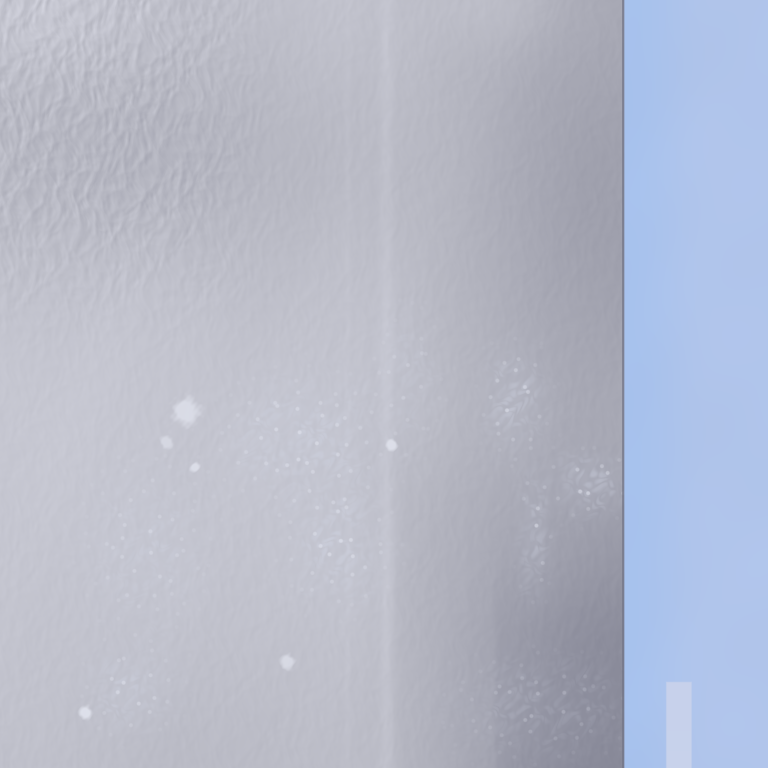
This texture is drawn by a WebGL 1 fragment shader. Its source:

```glsl
precision highp float;
// A brushed, scuffed pale grey wall beside a flat blue panel with a short bar.
// Broad smooth gradients set the shading; cellular noise lit from one side
// gives the plaster relief, and masked cells give the scuffs and flecks.

uniform vec2 u_resolution;

const float WALL_EDGE = 0.8125;
const float SEAM_WIDTH = 0.0022;
const float WALL_LIGHT = 0.755;
const vec3 PANEL_LEFT = vec3(0.655, 0.76, 0.93);
const vec3 PANEL_RIGHT = vec3(0.69, 0.77, 0.92);
const vec3 BAR_COLOR = vec3(0.78, 0.82, 0.92);
const vec3 SCUFF_COLOR = vec3(0.82, 0.84, 0.90);
const vec3 FLECK_COLOR = vec3(0.88, 0.89, 0.93);
const vec3 SEAM_COLOR = vec3(0.44, 0.45, 0.52);
const vec2 RELIEF_SCALE = vec2(72.0, 40.0);
const vec2 RELIEF_LIGHT = vec2(0.0035, -0.0025);
const float RELIEF_DEPTH = 0.085;

vec2 hash2(vec2 p) {
  return fract(sin(vec2(dot(p, vec2(127.1, 311.7)), dot(p, vec2(269.5, 183.3)))) * 4375.85);
}

// Distance to the nearest scattered point, one point per unit cell
float cellDistance(vec2 p) {
  vec2 cell = floor(p);
  float nearest = 4.0;
  for (int j = -1; j <= 1; j++) {
    for (int i = -1; i <= 1; i++) {
      vec2 id = cell + vec2(float(i), float(j));
      vec2 d = id + hash2(id) - p;
      nearest = min(nearest, dot(d, d));
    }
  }
  return sqrt(nearest);
}

// Layered sines: soft irregular drift in about -1..1
float drift(vec2 p) {
  return 0.5 * sin(p.x + 1.7 * sin(p.y * 0.8))
       + 0.3 * sin(p.y * 1.9 + 1.3 * sin(p.x * 1.4))
       + 0.2 * sin(p.x * 3.1 - p.y * 2.7);
}

float relief(vec2 p) {
  vec2 warped = p + 0.007 * vec2(drift(p * 45.0), drift(p.yx * 38.0 + 3.0));
  return cellDistance(warped * RELIEF_SCALE)
       + 0.45 * cellDistance(warped * RELIEF_SCALE * 1.9 + 7.0);
}

// Soft elliptical spot
float glow(vec2 p, vec2 center, vec2 radius) {
  vec2 d = (p - center) / radius;
  return exp(-dot(d, d));
}

// Small pale chip with a ragged rim
float fleck(vec2 p, vec2 center, float radius) {
  float ragged = radius * (1.0 + 0.25 * drift(p * 240.0));
  return 1.0 - smoothstep(ragged * 0.5, ragged * 1.2, length(p - center));
}

float wallLight(vec2 p) {
  float light = WALL_LIGHT + 0.018 * glow(p, vec2(0.08, 0.42), vec2(0.28, 0.3));
  light -= 0.10 * smoothstep(0.42, 0.82, p.x);
  light -= 0.055 * glow(p, vec2(0.2, 0.80), vec2(0.28, 0.15));
  light += 0.025 * glow(p, vec2(0.05, 0.97), vec2(0.12, 0.06));
  light += 0.045 * glow(p, vec2(0.65, 1.0), vec2(0.09, 0.07));
  light -= 0.03 * glow(p, vec2(0.8, 0.72), vec2(0.16, 0.2));
  light -= 0.025 * glow(p, vec2(0.3, 0.0), vec2(0.3, 0.16));
  light -= 0.085 * smoothstep(0.48, 0.8, p.x) * (1.0 - smoothstep(0.08, 0.46, p.y));
  // Overlapping vertical tone steps and pale streaks
  light -= 0.016 * smoothstep(0.508, 0.525, p.x) * (1.0 - smoothstep(0.3, 0.48, p.y));
  light -= 0.022 * smoothstep(0.64, 0.65, p.x) * (1.0 - smoothstep(0.15, 0.3, p.y));
  light += 0.024 * glow(p, vec2(0.503, p.y), vec2(0.008, 1.0));
  light += 0.009 * glow(p, vec2(0.453, p.y), vec2(0.004, 1.0));
  return light + 0.006 * drift(p * vec2(17.0, 8.0));
}

// Where scuffing gathers on the wall
float scuffArea(vec2 p) {
  float area = glow(p, vec2(0.39, 0.43), vec2(0.09, 0.07));
  area += glow(p, vec2(0.44, 0.29), vec2(0.06, 0.07));
  area += glow(p, vec2(0.67, 0.48), vec2(0.035, 0.06));
  area += glow(p, vec2(0.695, 0.30), vec2(0.018, 0.06));
  area += glow(p, vec2(0.77, 0.37), vec2(0.05, 0.035));
  area += 0.7 * glow(p, vec2(0.19, 0.29), vec2(0.07, 0.1));
  area += 0.9 * glow(p, vec2(0.17, 0.10), vec2(0.05, 0.05));
  area += 0.5 * glow(p, vec2(0.70, 0.08), vec2(0.1, 0.06));
  return min(area + 0.5 * glow(p, vec2(0.53, 0.51), vec2(0.04, 0.08)), 1.0);
}

void main() {
  vec2 p = gl_FragCoord.xy / u_resolution;
  float aa = 1.0 / u_resolution.x;

  // Wall shading and side-lit relief, roughest at the upper left
  float rough = 0.22 + 0.78 * (1.0 - smoothstep(0.18, 0.40, p.x)) * smoothstep(0.52, 0.78, p.y);
  float light = wallLight(p);
  light += RELIEF_DEPTH * rough * (relief(p + RELIEF_LIGHT) - relief(p));
  vec3 wall = vec3(light, light + 0.004, light + 0.045 + 0.1 * max(0.72 - light, 0.0));

  // Ragged scuffs, then scattered and prominent flecks
  float area = scuffArea(p);
  float grain = 1.0 - smoothstep(0.12, 0.55, cellDistance(p * 75.0 + 0.8 * drift(p * 90.0)));
  wall = mix(wall, SCUFF_COLOR, area * (0.12 + 0.38 * grain * (0.6 + 0.4 * drift(p * 60.0))));
  float chips = 0.6 * area * (1.0 - smoothstep(0.05, 0.14, cellDistance(p * 38.0)));
  chips = max(chips, 0.75 * fleck(p, vec2(0.242, 0.464), 0.019));
  chips = max(chips, 0.6 * fleck(p, vec2(0.217, 0.424), 0.009));
  chips = max(chips, 0.8 * fleck(p, vec2(0.254, 0.392), 0.007));
  chips = max(chips, 0.85 * fleck(p, vec2(0.510, 0.421), 0.008));
  chips = max(chips, 0.7 * fleck(p, vec2(0.375, 0.138), 0.010));
  chips = max(chips, 0.9 * fleck(p, vec2(0.112, 0.072), 0.009));
  wall = mix(wall, FLECK_COLOR, chips);

  // Blue panel with its pale bar
  vec3 panel = mix(PANEL_LEFT, PANEL_RIGHT, smoothstep(WALL_EDGE, 0.93, p.x));
  panel += 0.005 * drift(p * 14.0);
  vec2 barGap = abs(p - vec2(0.884, 0.0)) - vec2(0.0165, 0.112);
  float bar = 1.0 - smoothstep(-aa, aa, max(barGap.x, barGap.y));
  panel = mix(panel, BAR_COLOR + 0.03 * (0.1 - p.y), bar);

  vec3 color = mix(wall, panel, smoothstep(-aa, aa, p.x - WALL_EDGE));
  float seam = 1.0 - smoothstep(SEAM_WIDTH * 0.3, SEAM_WIDTH, abs(p.x - WALL_EDGE + 0.001));
  gl_FragColor = vec4(mix(color, SEAM_COLOR, 0.75 * seam), 1.0);
}
```
